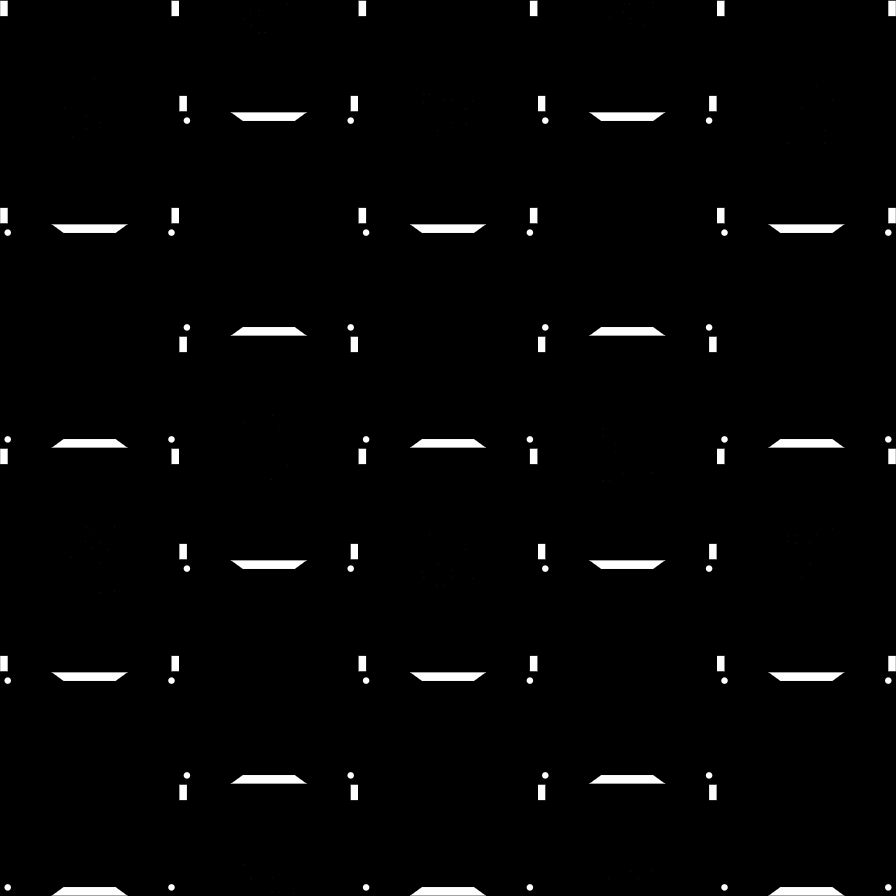
Reproduce this pattern procedurally as a Shadertoy shader.

```glsl
float hash(vec2 p) {
    vec3 q = fract(vec3(p.xyx) * 0.1031);
    q += dot(q, q.yzx + 33.33);
    return fract((q.x + q.y) * q.z);
}

float box(vec2 p, vec2 halfSize) {
    vec2 d = abs(p) - halfSize;
    return length(max(d, 0.0)) + min(max(d.x, d.y), 0.0);
}

// Bar whose half width grows from narrow (bottom) to wide (top)
float trapezoid(vec2 p, float narrow, float wide, float halfHeight) {
    vec2 slant = vec2(wide - narrow, 2.0 * halfHeight);
    vec2 normal = normalize(vec2(slant.y, -slant.x));
    float side = dot(vec2(abs(p.x) - narrow, p.y + halfHeight), normal);
    return max(side, abs(p.y) - halfHeight);
}

float fill(float d, float pixel) {
    return clamp(0.5 - d / pixel, 0.0, 1.0);
}

// Faint scattered dust in the gap between two motifs
float dust(vec2 p, vec2 cell, float pixel) {
    vec2 grid = p * 125.0;
    vec2 id = floor(grid) + 64.0 + cell * 37.0;
    vec2 jitter = 0.3 * vec2(hash(id + 5.3), hash(id + 9.7)) - 0.15;
    float speck = fill(length(fract(grid) - 0.5 - jitter) / 125.0 - 0.0007, pixel);
    float inside = step(box(p, vec2(0.032, 0.04)), 0.0);
    return speck * inside * step(0.88, hash(id));
}

void mainImage(out vec4 fragColor, in vec2 fragCoord) {
    vec2 uv = fragCoord / iResolution.y;
    float pixel = 1.0 / iResolution.y;

    // Five columns, every other one shifted by a quarter period
    float column = floor(uv.x / 0.2);
    float y = uv.y - 0.125 - 0.125 * mod(column, 2.0);
    float row = floor(y / 0.5);
    vec2 gap = vec2(uv.x - (column + 0.5) * 0.2, y - (row + 0.5) * 0.5);

    // Mirror into one quadrant of the motif
    vec2 p = vec2(abs(gap.x), 0.25 - abs(gap.y));

    float d = trapezoid(p - vec2(0.0, 0.1198), 0.029, 0.0422, 0.0048);
    d = min(d, length(p - vec2(0.0914, 0.1154)) - 0.0036);
    d = min(d, box(p - vec2(0.0956, 0.1344), vec2(0.0042, 0.0086)));

    float light = 0.06 * dust(gap, vec2(column, row), pixel);
    light = mix(light, 0.995, fill(d, pixel));
    fragColor = vec4(vec3(light), 1.0);
}
```
